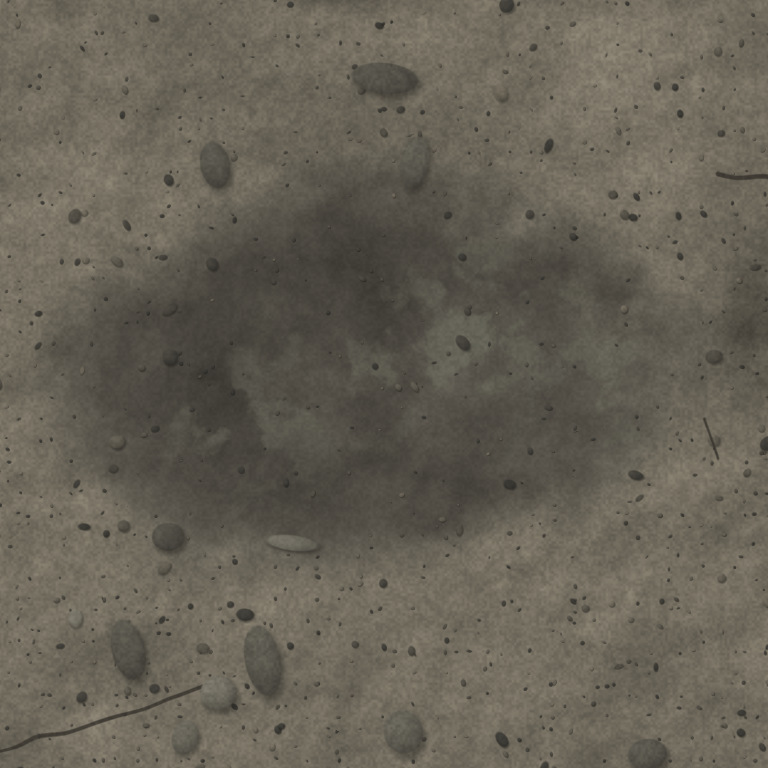
Give the GLSL for this texture, as a Shadertoy shader.

```glsl
#define SAND vec3(0.452, 0.428, 0.376)
#define SOIL vec3(0.285, 0.272, 0.245)
#define SILT vec3(0.415, 0.412, 0.360)
#define PIT_CENTER vec2(0.47, 0.505)
#define PIT_RADII vec2(0.41, 0.25)
#define LIGHT_DIR vec2(-0.55, 0.83)
#define GRAIN 0.25
#define RELIEF 0.55

float hash(vec2 p) {
    vec3 q = fract(vec3(p.xyx) * 0.1031);
    q += dot(q, q.yzx + 33.33);
    return fract((q.x + q.y) * q.z);
}
float noise(vec2 p) {
    vec2 i = floor(p), f = fract(p);
    f = f * f * (3.0 - 2.0 * f);
    return mix(mix(hash(i), hash(i + vec2(1, 0)), f.x),
               mix(hash(i + vec2(0, 1)), hash(i + 1.0), f.x), f.y);
}
float fbm(vec2 p) {
    float sum = 0.0, amp = 0.5;
    for (int i = 0; i < 5; i++, amp *= 0.5) {
        sum += amp * noise(p);
        p = mat2(1.6, 1.2, -1.2, 1.6) * p + 17.3;
    }
    return sum;
}
float blob(vec2 p, float x, float y, float rx, float ry) {
    vec2 d = (p - vec2(x, y)) / vec2(rx, ry);
    return exp(-dot(d, d));
}
vec2 rotate(vec2 p, float a) {
    float c = cos(a), s = sin(a);
    return vec2(c * p.x + s * p.y, c * p.y - s * p.x);
}

// Rounded stone with a lit side and a soft contact shadow
void drawStone(inout vec3 col, vec2 d, vec2 radii, float angle, vec3 tone, float px) {
    float size = min(radii.x, radii.y);
    float shadow = length(rotate(d + LIGHT_DIR * size * 0.35, angle) / radii);
    float k = length(rotate(d, angle) / radii);
    col *= 1.0 - 0.28 * (1.0 - smoothstep(0.75, 1.3, shadow));
    float lit = 0.94 + 0.15 * dot(d / max(radii.x, radii.y), LIGHT_DIR) - 0.14 * k * k * k;
    col = mix(col, tone * lit, 0.88 * (1.0 - smoothstep(-px, px, (k - 1.0) * size)));
}

// One random pebble per occupied grid cell
void scatterPebbles(inout vec3 col, vec2 p, float cells, float density, float px) {
    vec2 seed = floor(p * cells) + cells * 3.7;
    if (hash(seed) > density) return;
    vec2 center = 0.5 + 0.45 * (vec2(hash(seed + 11.0), hash(seed + 23.0)) - 0.5);
    float size = mix(0.08, 0.21, hash(seed + 37.0)) / cells;
    float shade = hash(seed + 53.0);
    vec3 tone = mix(vec3(0.24, 0.235, 0.215), vec3(0.49, 0.46, 0.40), shade * shade);
    drawStone(col, (fract(p * cells) - center) / cells,
              size * vec2(1.0, mix(0.5, 0.95, hash(seed + 41.0))),
              6.28 * hash(seed + 67.0), tone, px);
}

void drawTwig(inout vec3 col, vec2 p, vec2 a, vec2 b, float width, float px) {
    p.y += 0.012 * (noise(p * 22.0) - 0.5);
    vec2 ab = b - a;
    float t = clamp(dot(p - a, ab) / dot(ab, ab), 0.0, 1.0);
    float d = length(p - a - ab * t) - width;
    col = mix(col, vec3(0.22, 0.205, 0.18), 0.85 * (1.0 - smoothstep(-px, px, d)));
}

// Landmark stones: center and radii, then angle and brightness
const vec4 STONES[12] = vec4[](
    vec4(0.284, 0.098, 0.023, 0.022), vec4(0.241, 0.040, 0.017, 0.022),
    vec4(0.342, 0.140, 0.023, 0.046), vec4(0.167, 0.154, 0.021, 0.040),
    vec4(0.219, 0.301, 0.021, 0.018), vec4(0.525, 0.047, 0.025, 0.028),
    vec4(0.843, 0.018, 0.025, 0.020), vec4(0.280, 0.785, 0.019, 0.030),
    vec4(0.540, 0.789, 0.018, 0.034), vec4(0.501, 0.898, 0.043, 0.020),
    vec4(0.381, 0.293, 0.034, 0.010), vec4(0.098, 0.195, 0.009, 0.012));
const vec2 LOOKS[12] = vec2[](
    vec2(0.2, 0.49), vec2(-0.3, 0.44), vec2(0.2, 0.39), vec2(0.25, 0.37),
    vec2(0.0, 0.34), vec2(0.4, 0.42), vec2(0.1, 0.37), vec2(0.2, 0.37),
    vec2(-0.2, 0.40), vec2(-0.1, 0.36), vec2(-0.12, 0.50), vec2(0.0, 0.54));

void mainImage(out vec4 fragColor, in vec2 fragCoord) {
    vec2 p = fragCoord / iResolution.xy;
    float px = 1.0 / iResolution.y;
    // Sand with broad light and dark drifts
    float slope = fbm(p * 11.0) - fbm(p * 11.0 + LIGHT_DIR * 0.22);
    float tone = 0.98 + 0.25 * (fbm(p * 6.0) - 0.48) + RELIEF * slope;
    tone += 0.09 * (blob(p, 0.12, 0.70, 0.12, 0.10) + blob(p, 0.76, 0.88, 0.16, 0.07));
    tone -= 0.26 * (blob(p, 0.99, 0.57, 0.06, 0.09) + blob(p, 0.45, 1.01, 0.07, 0.025));
    vec3 col = SAND * tone;
    // Damp pit with a ragged rim
    vec2 q = (p - PIT_CENTER) / PIT_RADII;
    q.y -= 0.1 * q.x;
    float rim = length(q) + 0.55 * (fbm(p * 9.0 + 4.0) - 0.48);
    float pit = 1.0 - smoothstep(0.72, 1.16, rim);
    float depth = 1.08 + 0.5 * (fbm(p * 14.0 + 8.0) - 0.48) + 0.4 * slope;
    depth -= 0.30 * blob(p, 0.48, 0.65, 0.09, 0.06) + 0.16 * blob(p, 0.80, 0.62, 0.08, 0.05)
           + 0.14 * (blob(p, 0.27, 0.54, 0.09, 0.10) + blob(p, 0.36, 0.39, 0.08, 0.07));
    col = mix(col, SOIL * depth, 0.93 * pit);
    // Pale silt clumps on the pit floor
    float clumps = smoothstep(0.46, 0.66, fbm(p * 27.0 + fbm(p * 18.0)));
    float spread = blob(p, 0.62, 0.56, 0.11, 0.12) + 0.5 * blob(p, 0.42, 0.50, 0.12, 0.09)
        + 0.7 * (blob(p, 0.29, 0.42, 0.09, 0.09) + blob(p, 0.80, 0.50, 0.06, 0.12));
    col = mix(col, SILT, min(0.75 * clumps * spread, 0.8));
    // Scattered pebbles, denser toward the lower left
    float litter = (1.0 - 0.6 * pit) * (0.7 + 0.8 * (1.0 - p.y) * (1.0 - 0.5 * p.x));
    for (float cells = 72.0; cells > 17.0; cells *= 0.5)
        scatterPebbles(col, p + 0.7 / cells, cells, 0.16 * litter, px);
    // Twigs and landmark stones
    drawTwig(col, p, vec2(-0.01, 0.018), vec2(0.27, 0.108), 0.0025, px);
    drawTwig(col, p, vec2(0.935, 0.777), vec2(1.01, 0.765), 0.003, px);
    drawTwig(col, p, vec2(0.917, 0.456), vec2(0.935, 0.40), 0.0015, px);
    for (int i = 0; i < 12; i++)
        drawStone(col, p - STONES[i].xy, STONES[i].zw, LOOKS[i].x,
                  LOOKS[i].y * vec3(1.0, 0.97, 0.87), px);
    // Fine grit
    float grit = 0.6 * noise(p * 310.0) + 0.4 * noise(p * 150.0 + 9.0) - 0.5;
    fragColor = vec4(col * (1.0 + GRAIN * (1.0 - 0.3 * pit) * grit), 1.0);
}
```
